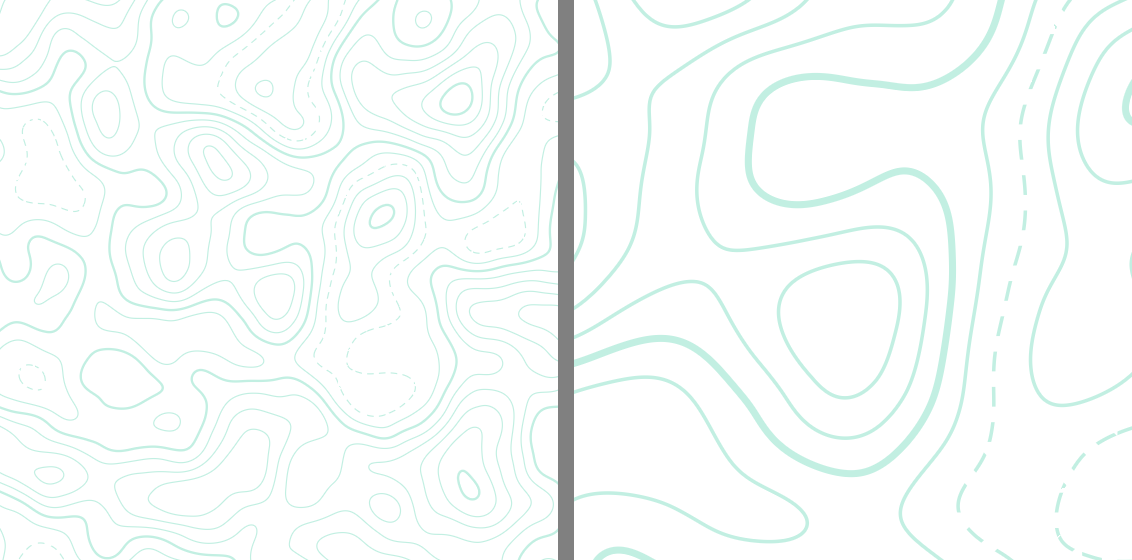
Left: the whole. Right: its middle third, enlarged.
Give the GLSL for this pattern, as a Shadertoy shader.

```glsl
const vec3 PAPER = vec3(1.0);
const vec3 INK = vec3(0.76, 0.937, 0.886);
const float LEVELS = 6.8;            // contour steps per unit of height
const float INDEX_STEP = 5.0;        // every fifth contour is heavy
const float DASHED_LEVEL = -2.0;
const float THIN_HALF = 0.00105;     // half widths, in canvas heights
const float HEAVY_HALF = 0.0021;
const float DASH_PERIOD = 0.021;
const float DASH_FILL = 0.56;
const float MIN_SLOPE = 2.0;         // keeps flat ground from blowing up
const float QUARTER_PI = 0.785398;
const vec2 MAP_OFFSET = vec2(3.37, 8.61);

float hash(vec2 cell) {
    vec3 q = fract(cell.xyx * vec3(0.1031, 0.1030, 0.0973));
    q += dot(q, q.yzx + 33.33);
    return fract((q.x + q.y) * q.z);
}

// Dot product of a random unit gradient with the offset from its corner
float cornerSlope(vec2 cell, vec2 offset) {
    float angle = 8.0 * QUARTER_PI * hash(cell);
    return dot(vec2(cos(angle), sin(angle)), offset);
}

float gradientNoise(vec2 p) {
    vec2 i = floor(p), f = p - i;
    vec2 u = f * f * f * (f * (f * 6.0 - 15.0) + 10.0);
    vec2 e = vec2(1.0, 0.0);
    return mix(mix(cornerSlope(i, f), cornerSlope(i + e, f - e), u.x),
               mix(cornerSlope(i + e.yx, f - e.yx), cornerSlope(i + e.xx, f - e.xx), u.x), u.y);
}

mat2 rotation(float a) {
    return mat2(cos(a), sin(a), -sin(a), cos(a));
}

// Terrain height in contour steps: broad regions, hills, small kinks
float terrain(vec2 p) {
    p += MAP_OFFSET;
    float h = gradientNoise(rotation(0.4) * p * 3.2);
    h += 0.70 * gradientNoise(rotation(1.1) * p * 6.8 + 17.0);
    h += 0.09 * gradientNoise(rotation(2.0) * p * 13.0 + 41.0);
    return h * LEVELS;
}

vec2 terrainSlope(vec2 p) {
    vec2 e = vec2(0.001, 0.0);
    return vec2(terrain(p + e) - terrain(p - e),
                terrain(p + e.yx) - terrain(p - e.yx)) / (2.0 * e.x);
}

// Signed distance to the nearest dash, measured along a snapped tangent
float dashDistance(vec2 p, vec2 slope) {
    float angle = round(atan(slope.x, -slope.y) / QUARTER_PI) * QUARTER_PI;
    float along = dot(p, vec2(cos(angle), sin(angle))) / DASH_PERIOD;
    return (abs(fract(along) - 0.5) - 0.5 * DASH_FILL) * DASH_PERIOD;
}

// One-pixel smooth edge around a signed distance
float coverage(float dist) {
    return clamp(0.5 - dist * iResolution.y, 0.0, 1.0);
}

void mainImage(out vec4 fragColor, in vec2 fragCoord) {
    vec2 p = fragCoord / iResolution.y;
    float height = terrain(p);
    vec2 slope = terrainSlope(p);

    // Distance to the nearest contour
    float level = round(height);
    float dist = abs(height - level) / max(length(slope), MIN_SLOPE);

    // Line style by level
    bool heavy = abs(level - INDEX_STEP * round(level / INDEX_STEP)) < 0.5;
    float line = coverage(dist - (heavy ? HEAVY_HALF : THIN_HALF));
    if (abs(level - DASHED_LEVEL) < 0.5) line *= coverage(dashDistance(p, slope));

    fragColor = vec4(mix(PAPER, INK, line), 1.0);
}
```
